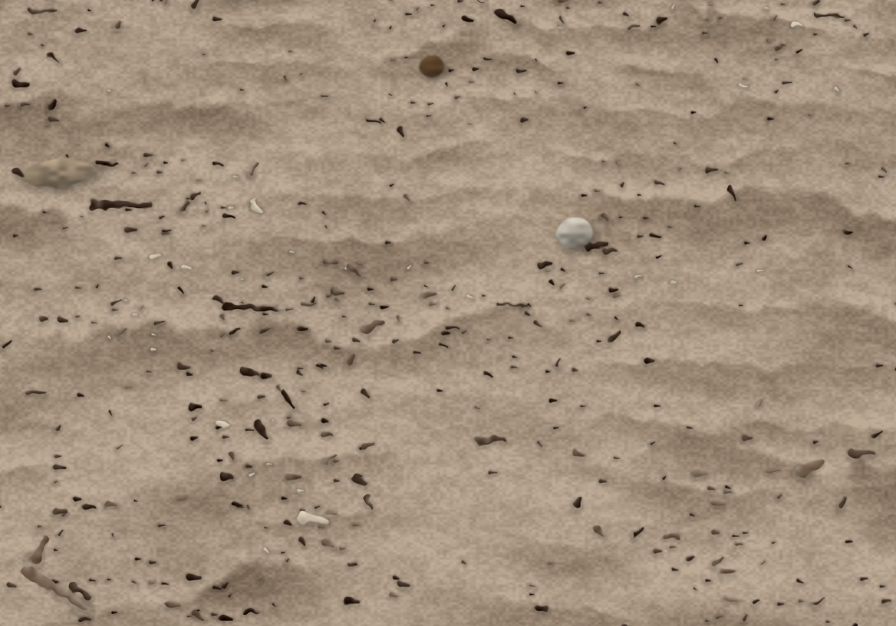
Reproduce this texture procedurally as a WebGL 1 fragment shader.

```glsl
precision highp float;
// Wind-rippled beach sand in perspective, strewn with twigs, chips and a few stones.
uniform vec2 u_resolution;

float hash(vec2 p) {
  vec3 q = fract(vec3(p.xyx) * 0.1031);
  q += dot(q, q.yzx + 33.33);
  return fract((q.x + q.y) * q.z);
}

float noise(vec2 p) {
  vec2 i = floor(p), f = fract(p);
  f = f * f * (3.0 - 2.0 * f);
  return mix(mix(hash(i), hash(i + vec2(1, 0)), f.x),
             mix(hash(i + vec2(0, 1)), hash(i + vec2(1, 1)), f.x), f.y);
}

float fbm(vec2 p) {
  float sum = 0.0, amp = 0.5;
  for (int i = 0; i < 4; i++) {
    sum += amp * noise(p);
    p = p * 2.03 + 17.3;
    amp *= 0.5;
  }
  return sum / 0.9375;
}

vec2 rotate(vec2 p, float a) {
  return vec2(cos(a) * p.x + sin(a) * p.y, cos(a) * p.y - sin(a) * p.x);
}

// Shaded slope below each crest: crisp upper edge, fading downward.
// Returns shade in x and the sunlit crest in y.
vec2 dunes(vec2 q, float rows, float seed) {
  float warp = 1.5 * fbm(vec2(q.x * 2.2, q.y * 1.3) + seed)
             + 0.1 * noise(q * vec2(28.0, 18.0) + seed);
  float phase = fract(q.y * rows + warp);
  float height = smoothstep(0.3, 0.7, noise(q * vec2(3.2, 4.5) + seed * 2.0));
  float shade = smoothstep(0.2, 0.85, phase) * (1.0 - smoothstep(0.89, 1.0, phase));
  float crest = 1.0 - smoothstep(0.0, 0.35, phase) + smoothstep(0.93, 1.0, phase);
  return vec2(shade, crest) * height;
}

// Scattered ragged fragments, mostly lying flat, gathered in loose clumps.
vec3 litter(vec3 col, vec2 p, float cell, float size, float thin, float keep, float seed) {
  float soft = 0.0018;
  vec2 rough = vec2(noise(p * 95.0 + seed), noise(p * 95.0 + seed + 40.0)) - 0.5;
  for (int j = -1; j <= 1; j++) {
    for (int i = -1; i <= 1; i++) {
      vec2 id = floor(p / cell) + vec2(i, j);
      vec2 key = id + seed + 50.0;
      vec2 centre = (id + 0.1 + 0.8 * vec2(hash(key + 3.1), hash(key + 7.7))) * cell;
      float clump = 0.35 + 1.3 * smoothstep(0.35, 0.75, noise(centre * 6.0 + 9.0));
      float present = step(hash(key), keep * clump);
      float len = size * mix(0.35, 1.0, hash(key + 11.3)) * (1.0 - 0.35 * centre.y);
      float turn = hash(key + 15.9) * 2.0 - 1.0;
      vec2 d = p - centre + rough * min(len * 0.7, 0.007);
      vec2 r = rotate(d, turn * turn * turn * 1.2 - 0.04);
      float along = clamp(r.x, -len, len);
      float radius = len * thin * mix(0.6, 1.5, hash(key + 21.7)) * (1.0 - 0.4 * along / len);
      float dist = length(r - vec2(along, 0.0)) - radius;
      float cover = present * (1.0 - smoothstep(-soft, soft, dist));
      float contact = present * (1.0 - smoothstep(0.0, 0.007, dist + 0.3 * d.y));
      float kind = hash(key + 27.1);
      vec3 wood = mix(vec3(0.17, 0.11, 0.08), vec3(0.52, 0.44, 0.36), kind * kind);
      wood = mix(wood, vec3(0.78, 0.73, 0.65), step(0.94, kind));
      wood += 0.08 * clamp(r.y / radius, -1.0, 1.0) + 0.16 * rough.x;
      col = mix(col * (1.0 - 0.14 * contact), wood, cover);
    }
  }
  return col;
}

// Rounded stone lit from above with a soft shadow at its foot.
vec3 stone(vec3 col, vec2 p, vec2 centre, vec2 radii, vec3 tint) {
  vec2 d = rotate(p - centre, 0.12) / radii;
  d += 0.3 * (vec2(noise(p * 40.0), noise(p * 40.0 + 20.0)) - 0.5);
  float edge = 0.0025 / radii.y;
  float cover = 1.0 - smoothstep(1.0 - edge, 1.0 + edge, length(d));
  float shadow = 1.0 - smoothstep(0.6, 1.5, length(d + vec2(-0.1, 0.3)));
  vec3 face = tint * (0.9 + 0.24 * d.y + 0.3 * (noise(p * vec2(70.0, 130.0)) - 0.5));
  return mix(col * (1.0 - 0.3 * shadow), face, cover);
}

void main() {
  vec2 p = gl_FragCoord.xy / u_resolution.y;
  float mid = 0.5 * u_resolution.x / u_resolution.y;

  // Ground plane: ripples tighten toward the far edge
  float near = 1.0 - 0.5 * p.y;
  vec2 q = vec2((p.x - mid) / near, -2.0 * log(near)) + 4.0;

  // Sand relief with small lit bumps, blotches and grain
  vec2 broad = dunes(q, 4.0, 3.7);
  vec2 small = dunes(q * vec2(1.5, 1.0), 8.5, 21.4);
  vec2 bump = q * vec2(11.0, 24.0);
  float tone = 0.87 - 0.56 * max(broad.x, 0.7 * small.x) + 0.1 * max(broad.y, small.y);
  tone += 0.45 * (fbm(q * vec2(5.0, 11.0)) - 0.5);
  tone += 0.4 * (fbm(bump) - fbm(bump + vec2(0.1, 0.5)));
  tone += 0.22 * (noise(p * vec2(65.0, 110.0)) - 0.5);
  tone += 0.36 * (noise(p * vec2(190.0, 250.0)) - 0.5);
  vec3 col = mix(vec3(0.46, 0.39, 0.32), vec3(0.71, 0.64, 0.56), clamp(tone, 0.0, 1.12));

  // Debris from crumbs to long twigs
  col = litter(col, p, 0.028, 0.0045, 0.55, 0.18, 5.0);
  col = litter(col, p, 0.055, 0.01, 0.42, 0.38, 61.0);
  col = litter(col, p, 0.11, 0.021, 0.27, 0.45, 113.0);
  col = litter(col, p, 0.3, 0.06, 0.08, 0.45, 178.0);

  // Driftwood lump, brown pebble and pale stone
  col = stone(col, p, vec2(0.093, 0.725), vec2(0.056, 0.024), vec3(0.60, 0.53, 0.44));
  col = stone(col, p, vec2(0.69, 0.893), vec2(0.022, 0.017), vec3(0.38, 0.28, 0.18));
  col = stone(col, p, vec2(0.918, 0.626), vec2(0.029, 0.025), vec3(0.70, 0.67, 0.62));

  gl_FragColor = vec4(col, 1.0);
}
```
